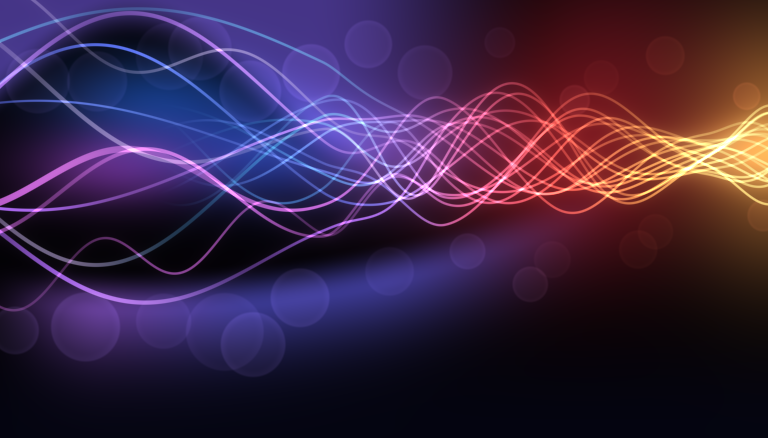
A Shadertoy shader for this background:

```glsl
#define BUNDLE_Y 0.645
#define THREADS 7
#define BOKEH_COUNT 13
#define BOKEH_ALPHA 0.08
#define STRAND_GLOW 0.06
#define STRAND_LIGHT 0.90

const vec3 VIOLET = vec3(0.66, 0.40, 0.95);
const vec3 BLUE   = vec3(0.36, 0.45, 1.00);
const vec3 PINK   = vec3(0.78, 0.38, 0.84);
const vec3 TEAL   = vec3(0.14, 0.44, 0.60);
const vec3 GREY   = vec3(0.44, 0.40, 0.52);

float hash(float n) { return fract(sin(n * 127.1 + 3.7) * 4375.85); }

// Ramps that are smooth in either direction
float rise(float a, float b, float x) { return smoothstep(a, b, x); }
float fall(float a, float b, float x) { return 1.0 - smoothstep(a, b, x); }

float blob(vec2 p, vec2 center, vec2 radius) {
    vec2 d = (p - center) / radius;
    return exp(-dot(d, d));
}

// Strand colour from lavender through red to gold
vec3 warmRamp(float x) {
    vec3 c = mix(vec3(0.62, 0.42, 0.85), vec3(0.88, 0.32, 0.46), rise(0.50, 0.64, x));
    c = mix(c, vec3(0.92, 0.30, 0.24), rise(0.62, 0.74, x));
    c = mix(c, vec3(0.90, 0.54, 0.25), rise(0.72, 0.85, x));
    return mix(c, vec3(0.95, 0.76, 0.38), rise(0.84, 0.97, x));
}

// Woven waves that tighten toward the right; the golden angle spreads phases
float bundlePath(float x, float seed) {
    float spread = mix(0.165, 0.065, rise(0.72, 0.92, x)) + 0.05 * rise(0.92, 1.0, x);
    float wave = sin((x - 0.52) * (14.0 + 5.0 * hash(seed)) + 2.4 * seed);
    return BUNDLE_Y + spread * (0.45 + 0.55 * hash(seed + 19.0)) * wave;
}

// wave holds base, slope, amplitude and frequency
float strandPath(float x, vec4 wave, float crest, float seed) {
    float loose = wave.x + wave.y * x + wave.z * cos(wave.w * (x - crest));
    return mix(loose, bundlePath(x, seed), rise(0.42, 0.58, x));
}

vec3 strand(vec2 p, vec4 wave, float crest, float seed, float width, vec3 tint) {
    float stepX = 0.002;
    float y = strandPath(p.x, wave, crest, seed);
    float slope = (strandPath(p.x + stepX, wave, crest, seed) - y) / stepX;
    slope *= iResolution.y / iResolution.x;
    float d = abs(p.y - y) / sqrt(1.0 + slope * slope);
    float w = mix(width, 0.0027, rise(0.12, 0.50, p.x));
    float soft = 0.8 / iResolution.y;
    float line = fall(max(w - soft, 0.0), w + soft, d);
    float sheen = 0.72 + 0.28 * sin(p.x * 17.0 + seed * 2.4);
    vec3 color = mix(tint, warmRamp(p.x), rise(0.42, 0.60, p.x));
    return color * (line * sheen * STRAND_LIGHT + STRAND_GLOW * exp(-d * 75.0));
}

vec3 backdrop(vec2 p) {
    vec3 col = vec3(0.010, 0.005, 0.018);
    // Indigo sky above the dark arch
    float arch = 0.78 + 0.19 * cos(clamp(8.5 * (p.x - 0.17), -3.14, 3.14));
    float sky = rise(-0.07, 0.05, p.y - arch) * fall(0.40, 0.72, p.x) * rise(0.52, 0.74, p.y);
    col += vec3(0.26, 0.20, 0.51) * sky;
    // Blue and purple light inside the arch
    col += vec3(0.06, 0.20, 0.44) * blob(p, vec2(0.20, 0.77), vec2(0.13, 0.10));
    col += vec3(0.08, 0.17, 0.46) * blob(p, vec2(0.34, 0.65), vec2(0.12, 0.11));
    col += vec3(0.34, 0.14, 0.43) * blob(p, vec2(0.15, 0.62), vec2(0.12, 0.09));
    col += vec3(0.20, 0.11, 0.27) * blob(p, vec2(0.50, 0.63), vec2(0.11, 0.12));
    // Curved band below the black gap
    float t = p.y - 0.35 - 0.6 * (p.x - 0.18) * (p.x - 0.18);
    float band = fall(-0.07, 0.04, t) * exp(-t * t / 0.028);
    band *= rise(-0.04, 0.14, p.x) * fall(0.48, 0.84, p.x);
    col += mix(vec3(0.40, 0.24, 0.60), vec3(0.25, 0.25, 0.63), rise(0.10, 0.35, p.x)) * band;
    col += vec3(0.005, 0.012, 0.045) * fall(0.0, 0.30, p.y);
    // Red haze and the golden source
    col += vec3(0.42, 0.07, 0.09) * blob(p, vec2(0.75, 0.63), vec2(0.17, 0.25));
    col += vec3(0.17, 0.03, 0.04) * blob(p, vec2(0.80, 0.92), vec2(0.16, 0.22));
    col += vec3(0.58, 0.39, 0.16) * blob(p, vec2(1.02, 0.68), vec2(0.12, 0.28));
    col += vec3(0.45, 0.32, 0.15) * blob(p, vec2(1.0, 0.65), vec2(0.10, 0.07));
    return col;
}

// Faint discs scattered along an upper and a lower row
vec3 bokeh(vec2 p, float aspect) {
    vec3 light = vec3(0.0);
    for (int i = 0; i < 2 * BOKEH_COUNT; i++) {
        float n = float(i);
        bool upper = i < BOKEH_COUNT;
        float x = (mod(n, float(BOKEH_COUNT)) + hash(n + 2.0)) / float(BOKEH_COUNT);
        float row = upper ? 0.84 : 0.28 + 0.38 * max(x - 0.4, 0.0);
        vec2 center = vec2(x, row + 0.14 * (hash(n + 31.0) - 0.5));
        float r = mix(0.09, 0.045, rise(0.3, 0.8, x)) * (0.6 + 0.4 * hash(n + 53.0));
        float d = length((p - center) * vec2(aspect, 1.0));
        float disc = fall(r - 0.003, r + 0.003, d) * (0.65 + 0.35 * rise(0.75, 1.0, d / r));
        vec3 tint = mix(vec3(0.65, 0.50, 0.90), vec3(0.85, 0.42, 0.30), rise(0.60, 0.82, x));
        light += tint * disc * BOKEH_ALPHA * (0.5 + hash(n + 71.0));
    }
    return light;
}

void mainImage(out vec4 fragColor, in vec2 fragCoord) {
    vec2 p = fragCoord / iResolution.xy;
    vec3 col = backdrop(p) + bokeh(p, iResolution.x / iResolution.y);
    // Broad sweeping strands
    vec3 light = strand(p, vec4(0.78, 0.0, 0.19, 8.5), 0.17, 1.0, 0.0050, VIOLET);
    light += strand(p, vec4(0.698, 0.0, 0.20, 7.85), 0.124, 2.0, 0.0035, BLUE);
    light += strand(p, vec4(0.59, 0.0, 0.07, 14.6), 0.165, 3.0, 0.0075, PINK);
    light += strand(p, vec4(0.56, 0.0, 0.10, 14.0), 0.19, 4.0, 0.0045, PINK);
    light += strand(p, vec4(0.475, -0.2, -0.13, 9.0), 0.17, 5.0, 0.0050, VIOLET);
    light += strand(p, vec4(0.84, 0.0, 0.14, 6.0), 0.18, 6.0, 0.0035, TEAL);
    light += strand(p, vec4(0.575, 0.0, -0.18, 9.0), 0.125, 8.0, 0.0045, mix(GREY, TEAL, rise(0.1, 0.3, p.x)));
    light += strand(p, vec4(0.98, -0.5, -0.06, 20.0), 0.16, 9.0, 0.0035, GREY);
    light += strand(p, vec4(0.84, -0.5, -0.10, 11.0), 0.20, 10.0, 0.0050, GREY);
    light += strand(p, vec4(0.635, 0.0, -0.115, 6.5), 0.04, 11.0, 0.0035, VIOLET);
    light += strand(p, vec4(0.343, 0.4, 0.06, 30.0), 0.13, 12.0, 0.0028, PINK * 0.7);
    light += strand(p, vec4(0.67, 0.0, 0.10, 6.0), 0.05, 13.0, 0.0025, BLUE * 0.8);
    // Fine threads that fade in toward the bundle
    for (int i = 0; i < THREADS; i++) {
        float n = float(i) + 20.0;
        vec4 wave = vec4(0.66, 0.0, 0.06 + 0.07 * hash(n), 9.0 + 6.0 * hash(n + 5.0));
        vec3 tint = mix(TEAL, BLUE, hash(n + 9.0));
        light += strand(p, wave, hash(n + 13.0), n, 0.0025, tint) * rise(0.20, 0.42, p.x);
    }
    // Screen blend keeps the crossings bright
    col = 1.0 - (1.0 - min(col, 1.0)) * (1.0 - min(light, 1.0));
    fragColor = vec4(col, 1.0);
}
```
